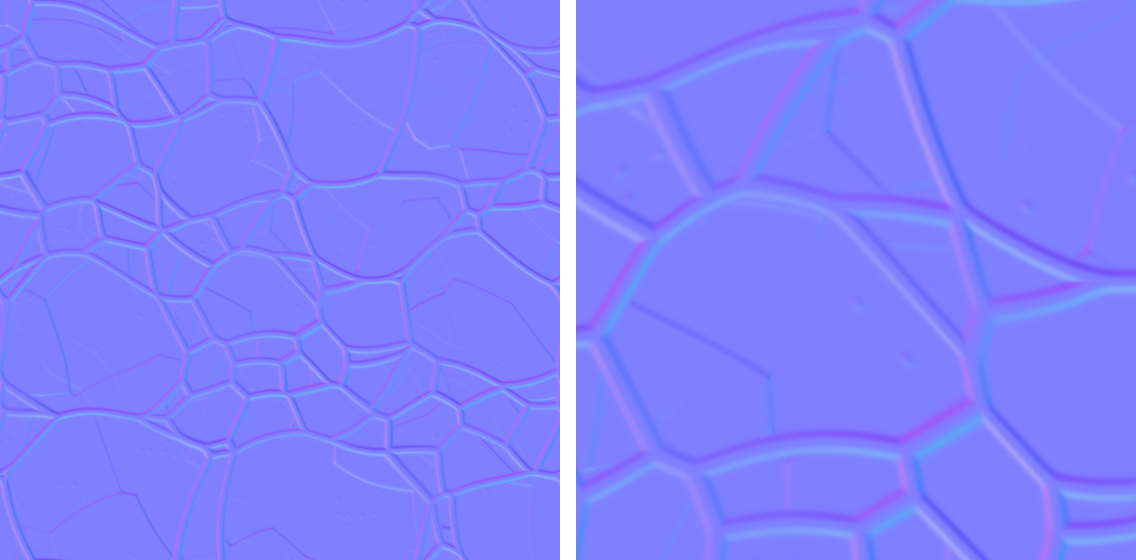
Left: the whole. Right: its middle third, enlarged.
Write a WebGL 1 fragment shader that draws this texture map.

```glsl
precision highp float;
uniform vec2 u_resolution;

const float TAU = 6.2831853;

// Layout: large slabs with small chips filling the gaps
const vec2 SLAB_GRID = vec2(4.0, 4.0);
const vec2 CHIP_GRID = vec2(10.0, 11.0);
const vec2 SLAB_RADII = vec2(0.075, 0.2);
const vec2 CHIP_RADII = vec2(0.012, 0.05);
const vec2 STRETCH = vec2(1.0, 1.2);
const float JITTER = 0.85;
const float WARP = 0.017;

// Bevelled rims
const float JOINT = 0.0049;
const float BEVEL = 0.0025;
const float CORNER = 0.0012;
const float RIM_TILT = 0.33;
const float SHOULDER_TILT = 0.025;
const float SHOULDER_WIDTH = 0.009;

// Surface details
const float FACETS = 5.5;
const float CRACK_WIDTH = 0.0024;
const float CRACK_TILT = 0.32;
const float BEDS = 14.0;
const float BED_TILT = 0.06;
const float PITS = 46.0;
const float PIT_TILT = 0.15;

vec3 hash3(vec2 p) {
  vec3 k = vec3(dot(p, vec2(127.1, 311.7)), dot(p, vec2(269.5, 183.3)), dot(p, vec2(419.2, 371.9)));
  return fract(sin(k) * 43758.545);
}

float bell(float x) { return exp(-x * x); }

// Seed of a stone: centre in stretched space and squared radius
vec3 stoneSeed(vec2 p, vec2 offset, float layer) {
  vec2 grid = mix(SLAB_GRID, CHIP_GRID, layer);
  vec2 radii = mix(SLAB_RADII, CHIP_RADII, layer);
  vec2 cell = floor(p * grid) + offset;
  vec3 h = hash3(mod(cell, grid) + 17.0 * layer + 5.0);
  float r = mix(radii.x, radii.y, h.z);
  return vec3((cell + 0.5 + JITTER * (h.xy - 0.5)) / grid * STRETCH, r * r);
}

float power(vec2 p, vec3 seed) {
  vec2 d = p * STRETCH - seed.xy;
  return dot(d, d) - seed.z;
}

// Power diagram: returns rounded rim distance, outward direction and owning seed
float stone(vec2 p, out vec2 outward, out vec3 own) {
  float best = 1e3;
  for (int y = -2; y <= 2; y++)
  for (int x = -2; x <= 2; x++)
  for (int layer = 0; layer < 2; layer++) {
    vec3 s = stoneSeed(p, vec2(x, y), float(layer));
    float w = power(p, s);
    if (w < best) { best = w; own = s; }
  }
  float nearest = 1e3;
  for (int y = -2; y <= 2; y++)
  for (int x = -2; x <= 2; x++)
  for (int layer = 0; layer < 2; layer++) {
    vec3 s = stoneSeed(p, vec2(x, y), float(layer));
    float len = length((s.xy - own.xy) * STRETCH);
    if (len > 1e-4) nearest = min(nearest, 0.5 * (power(p, s) - best) / len);
  }
  float total = 0.0;
  outward = vec2(0.0);
  for (int y = -2; y <= 2; y++)
  for (int x = -2; x <= 2; x++)
  for (int layer = 0; layer < 2; layer++) {
    vec3 s = stoneSeed(p, vec2(x, y), float(layer));
    vec2 across = (s.xy - own.xy) * STRETCH;
    float len = length(across);
    if (len > 1e-4) {
      float w = exp((nearest - 0.5 * (power(p, s) - best) / len) / CORNER);
      outward += across / len * w;
      total += w;
    }
  }
  outward /= total;
  return nearest - CORNER * log(total);
}

// Stepped cracks between the flat facets of one stone
vec2 crackTilt(vec2 q) {
  vec2 base = floor(q), own = vec2(0.0);
  float best = 1e3, height = 0.0;
  for (int y = -1; y <= 1; y++)
  for (int x = -1; x <= 1; x++) {
    vec2 cell = base + vec2(x, y);
    vec3 h = hash3(cell);
    float d = length(cell + h.xy - q);
    if (d < best) { best = d; own = cell + h.xy; height = h.z; }
  }
  vec2 tilt = vec2(0.0);
  for (int y = -2; y <= 2; y++)
  for (int x = -2; x <= 2; x++) {
    vec2 cell = base + vec2(x, y);
    vec3 h = hash3(cell);
    vec2 across = cell + h.xy - own;
    float len = length(across);
    if (len > 1e-3) {
      float d = dot(0.5 * (cell + h.xy + own) - q, across) / len;
      tilt += across / len * (height - h.z) * bell(d / (CRACK_WIDTH * FACETS));
    }
  }
  return tilt * CRACK_TILT;
}

// Faint wavy bedding lines, in patches
vec2 bedTilt(vec2 p, vec3 id) {
  float angle = (id.x - 0.5) * 2.4;
  vec2 along = vec2(cos(angle), sin(angle)), up = vec2(-along.y, along.x);
  float t = dot(p, along);
  float bed = dot(p, up) * BEDS + 0.4 * sin(15.0 * t + TAU * id.y) + 0.15 * sin(41.0 * t);
  float patchy = smoothstep(0.2, 0.8, sin(13.0 * p.x + TAU * id.z) * sin(11.0 * p.y + TAU * id.y));
  return up * BED_TILT * patchy * bell((fract(bed) - 0.5) / 0.04);
}

// Small dents in loose clusters
vec2 pitTilt(vec2 p) {
  vec2 cell = floor(p * PITS);
  vec3 h = hash3(cell + 71.0);
  vec2 e = (fract(p * PITS) - 0.5 - 0.35 * (h.xy - 0.5)) / 0.17;
  float cluster = sin(cell.x * 0.55 + 1.0) * sin(cell.y * 0.6 + 2.0);
  return -e * exp(-dot(e, e)) * PIT_TILT * step(0.7, h.z) * smoothstep(0.2, 0.7, cluster);
}

void main() {
  vec2 uv = gl_FragCoord.xy / min(u_resolution.x, u_resolution.y);
  vec2 p = uv + WARP * sin(TAU * uv.yx * vec2(2.0, 3.0) + vec2(0.7, 2.1));
  vec2 outward;
  vec3 own;
  float d = stone(p, outward, own);
  vec3 id = hash3(vec2(own.z * 900.0, own.z * 370.0));

  // Rim: crisp bevel of uneven wear plus a weak shoulder
  float wear = 0.85 + 0.25 * sin(19.0 * p.x + 3.0 * sin(13.0 * p.y));
  float shoulder = exp(-max(d, 0.0) / SHOULDER_WIDTH) * smoothstep(0.0, JOINT, d);
  vec2 tilt = outward * (RIM_TILT * wear * bell((d - JOINT) / BEVEL) + SHOULDER_TILT * shoulder);

  // Details fade out before the rim
  vec2 detail = crackTilt(p * FACETS + floor(id.xy * 40.0) + id.yz) + bedTilt(p, id) + pitTilt(p);
  tilt += detail * smoothstep(JOINT, 2.5 * JOINT, d);

  gl_FragColor = vec4(normalize(vec3(tilt, 1.0)) * 0.5 + 0.5, 1.0);
}
```
